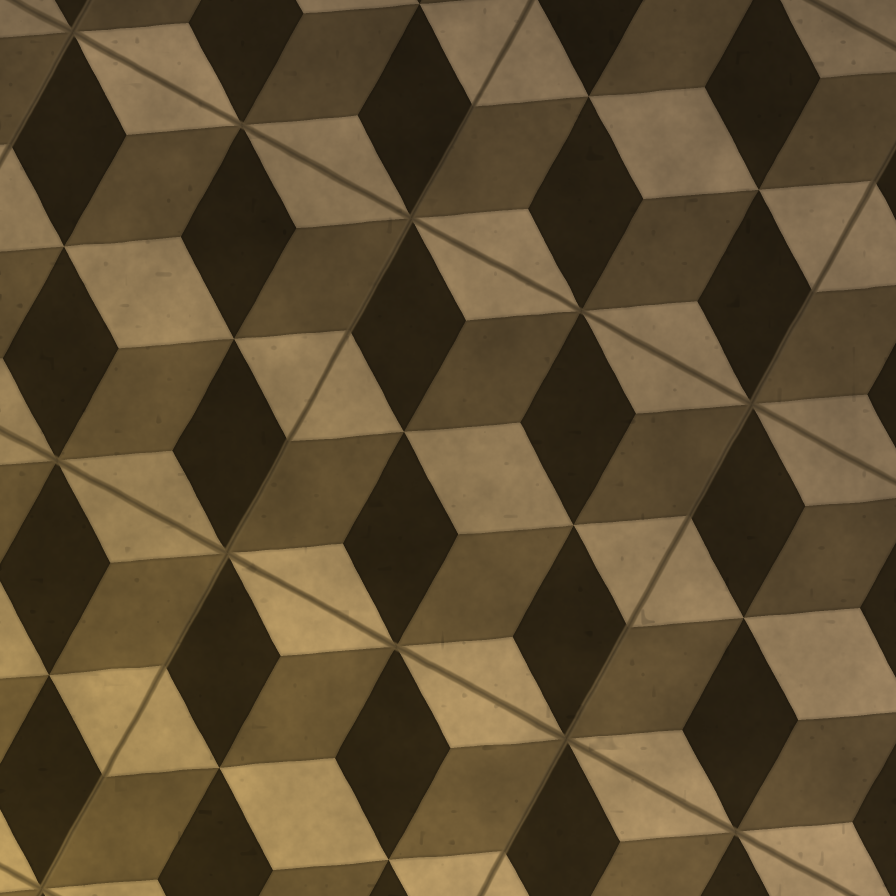
Give the GLSL for this pattern, as a WebGL 2 fragment shader.

```glsl
#version 300 es
precision highp float;
// Worn cement floor of tumbling blocks: a sheared hexagonal lattice, each hexagon
// split into three rhombic faces (light, middle, dark), crossed by wide tile joints
// and aged with layered noise under warm light from the lower left.

uniform vec2 u_resolution;
out vec4 outColor;

const float ROOT3 = 1.7320508;
const vec2 ORIGIN = vec2(0.4596, 0.7565);
const vec2 STEP_ACROSS = vec2(0.1895, -0.1036);
const vec2 STEP_DOWN = vec2(-0.0085, -0.2389);
const vec3 LIGHT_FACE = vec3(0.575, 0.492, 0.340);
const vec3 MIDDLE_FACE = vec3(0.365, 0.303, 0.186);
const vec3 DARK_FACE = vec3(0.168, 0.136, 0.072);
const vec3 JOINT = vec3(0.375, 0.315, 0.200);

float hash(vec2 p) {
  vec3 k = fract(vec3(p.xyx) * 0.1031);
  k += dot(k, k.yzx + 33.33);
  return fract((k.x + k.y) * k.z);
}

float valueNoise(vec2 p) {
  vec2 cell = floor(p), f = fract(p);
  f = f * f * (3.0 - 2.0 * f);
  float low = mix(hash(cell), hash(cell + vec2(1, 0)), f.x);
  float high = mix(hash(cell + vec2(0, 1)), hash(cell + vec2(1, 1)), f.x);
  return mix(low, high, f.y);
}

float fbm(vec2 p) {
  float sum = 0.0, weight = 0.5;
  for (int i = 0; i < 4; i++) {
    sum += weight * valueNoise(p);
    p = mat2(1.6, 1.2, -1.2, 1.6) * p + 7.3;
    weight *= 0.5;
  }
  return sum / 0.9375;
}

// Canvas position to a space where the lattice is regular with unit spacing
vec2 toLattice(vec2 p) {
  vec2 st = inverse(mat2(STEP_ACROSS, STEP_DOWN)) * (p - ORIGIN);
  return vec2(st.x + 0.5 * st.y, 0.5 * ROOT3 * st.y);
}

// Offset from the centre of the nearest hexagon
vec2 hexOffset(vec2 q) {
  vec2 cell = vec2(1.0, ROOT3);
  vec2 even = mod(q + 0.5 * cell, cell) - 0.5 * cell;
  vec2 odd = mod(q, cell) - 0.5 * cell;
  return dot(even, even) < dot(odd, odd) ? even : odd;
}

float hexEdge(vec2 h) {
  vec2 a = abs(h);
  return 0.5 - max(a.x, 0.5 * a.x + 0.5 * ROOT3 * a.y);
}

// Colour of the rhombic face under q, with its own tone and a faint seam
vec3 blockFace(vec2 q) {
  vec2 r = q - vec2(0.5, 0.5 / ROOT3);
  vec2 h = hexOffset(r);
  vec2 id = floor((r - h) * vec2(2.0, 2.0 / ROOT3) + 0.5);
  float light = -h.y;
  float dark = dot(h, vec2(-0.5 * ROOT3, 0.5));
  float middle = dot(h, vec2(0.5 * ROOT3, 0.5));

  float top = max(light, max(dark, middle));
  float last = min(light, min(dark, middle));
  float second = light + dark + middle - top - last;
  float face = top == light ? 0.0 : (top == middle ? 1.0 : 2.0);
  vec3 color = face < 0.5 ? LIGHT_FACE : (face < 1.5 ? MIDDLE_FACE : DARK_FACE);

  float seam = min((top - second) / ROOT3, hexEdge(h));
  color *= 0.94 + 0.12 * hash(id + 40.0 + face * 17.0);
  return color * mix(0.87, 1.0, smoothstep(0.002, 0.016, seam));
}

// Distance to the nearest of parallel lines with the given period
float lineDistance(float x, float period) {
  return abs(x - period * round(x / period));
}

// Wide joints with a darker core
vec3 addJoints(vec3 color, vec2 q, float wear) {
  float d = min(lineDistance(q.x, 2.0), lineDistance(q.y, ROOT3));
  float halfWidth = mix(0.010, 0.021, wear);
  float cover = 1.0 - smoothstep(halfWidth - 0.006, halfWidth + 0.006, d);
  float core = 1.0 - smoothstep(0.0, 0.011, d);
  return mix(color, JOINT * (1.0 - 0.24 * core), 0.85 * cover);
}

// Light falling off from the lower left, cooler toward the upper right
vec3 roomLight(vec2 p) {
  float level = 1.19 - 0.12 * p.x - 0.29 * p.y;
  float warmth = smoothstep(1.2, 0.0, length(p));
  return level * mix(vec3(1.0, 0.98, 1.05), vec3(1.03, 1.0, 0.88), warmth);
}

void main() {
  vec2 p = gl_FragCoord.xy / u_resolution;
  float wear = fbm(p * 9.0 + 3.0);
  vec2 wobble = 0.012 * (vec2(fbm(p * 24.0), fbm(p * 24.0 + 50.0)) - 0.5);

  // Average a 3 by 3 grid of samples for smooth edges
  vec3 color = vec3(0.0);
  for (int i = 0; i < 9; i++) {
    vec2 shift = (vec2(i % 3, i / 3) - 1.0) / 3.0;
    vec2 q = toLattice(p + shift / u_resolution) + wobble;
    color += addJoints(blockFace(q), q, wear) / 9.0;
  }

  // Cloudy stains, fine grain and sparse pits
  color *= 0.86 + 0.28 * fbm(p * 16.0 + 11.0);
  color *= 0.95 + 0.10 * fbm(p * 130.0);
  color *= 1.0 - 0.22 * smoothstep(0.90, 0.98, valueNoise(p * 85.0 + 5.0)) * wear;
  outColor = vec4(color * roomLight(p), 1.0);
}
```
